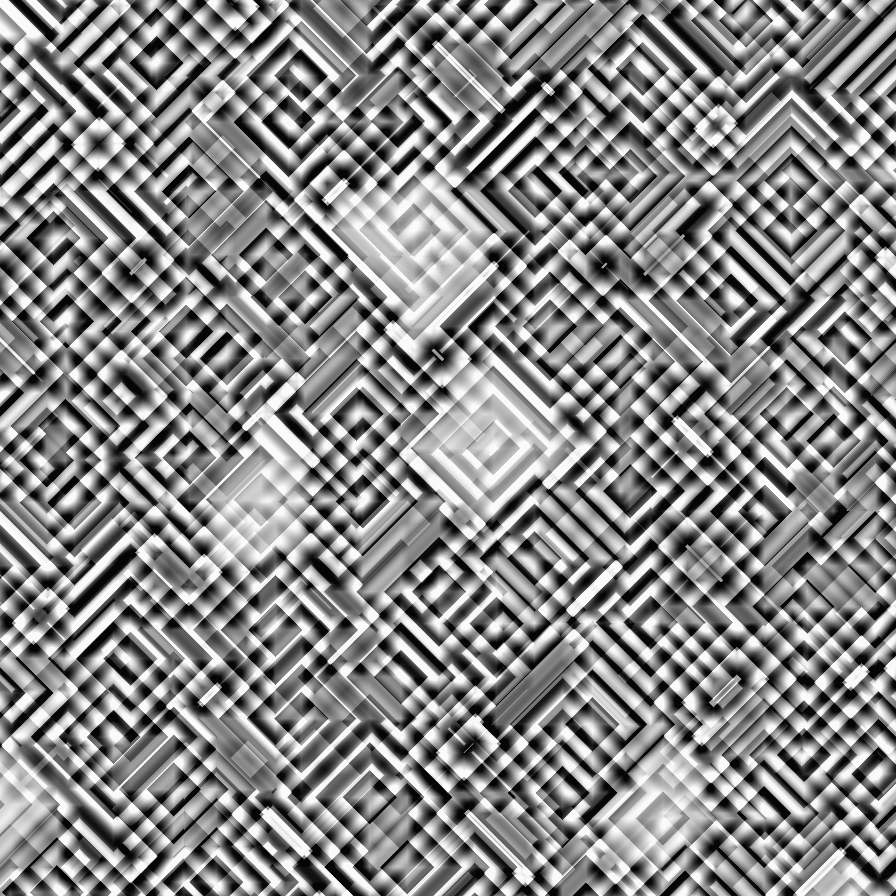
Reproduce this pattern procedurally as a WebGL 1 fragment shader.

```glsl
precision highp float;
// Grey woven diamonds: banded square-metric distances to scattered points.

uniform vec2 u_resolution;

const float PI = 3.14159265;
const float CELLS = 7.6;        // scattered points per canvas side
const float RING_RATE = 6.0;    // sharp rings per cell
const float WEAVE_RATE = 5.4;   // crossing bands per cell
const float DETAIL_RATE = 4.8;  // faint overlapping steps per cell
const float PALE_SHARE = 0.03;  // share of bleached cells

float hash(vec2 p) {
  return fract(sin(dot(p, vec2(127.1, 311.7))) * 43758.5453);
}

vec2 hash2(vec2 p) {
  return vec2(hash(p), hash(p + 57.3));
}

vec2 rotateDiagonal(vec2 p) {
  return vec2(p.x + p.y, p.y - p.x) * sqrt(0.5);
}

float squareLength(vec2 p) {
  return max(abs(p.x), abs(p.y));
}

// Three nearest distances in xyz, random value of the nearest point in w.
vec4 nearestPoints(vec2 p) {
  vec2 cell = floor(p);
  vec4 nearest = vec4(9.0, 9.0, 9.0, 0.0);
  for (int j = -2; j <= 2; j++) {
    for (int i = -2; i <= 2; i++) {
      vec2 id = cell + vec2(float(i), float(j));
      float d = squareLength(id + hash2(id) - p);
      if (d < nearest.x) {
        nearest = vec4(d, nearest.xy, hash(id + 19.7));
      } else if (d < nearest.y) {
        nearest.yz = vec2(d, nearest.y);
      } else if (d < nearest.z) {
        nearest.z = d;
      }
    }
  }
  return nearest;
}

// Falls smoothly from 1 to -1, then jumps back over a softened edge.
float steppedWave(float phase, float edge) {
  float f = fract(phase);
  return mix(cos(PI * f), 1.0, smoothstep(1.0 - edge, 1.0, f));
}

float softWave(float phase) {
  return cos(2.0 * PI * phase);
}

void main() {
  float size = min(u_resolution.x, u_resolution.y);
  vec2 canvas = gl_FragCoord.xy / size;
  vec4 nearest = nearestPoints(rotateDiagonal(canvas) * CELLS + 13.0);
  float pixel = CELLS / size;

  // Sharp rings crossed by half-soft bands and faint steps.
  float rings = steppedWave(nearest.x * RING_RATE, pixel * RING_RATE);
  float weavePhase = nearest.y * WEAVE_RATE;
  float weave = 0.55 * softWave(weavePhase)
              + 0.55 * steppedWave(weavePhase + 0.25, pixel * WEAVE_RATE);
  float detail = steppedWave(nearest.z * DETAIL_RATE, pixel * DETAIL_RATE);
  float tone = 0.495 + 0.31 * rings + 0.30 * weave + 0.12 * detail;

  // Rare bleached cells, fading out at their borders.
  float pale = step(nearest.w, PALE_SHARE)
             * smoothstep(0.0, 0.2, nearest.y - nearest.x);
  tone = mix(tone, 0.55 + 0.45 * tone, pale);

  gl_FragColor = vec4(vec3(clamp(tone, 0.02, 0.98)), 1.0);
}
```
